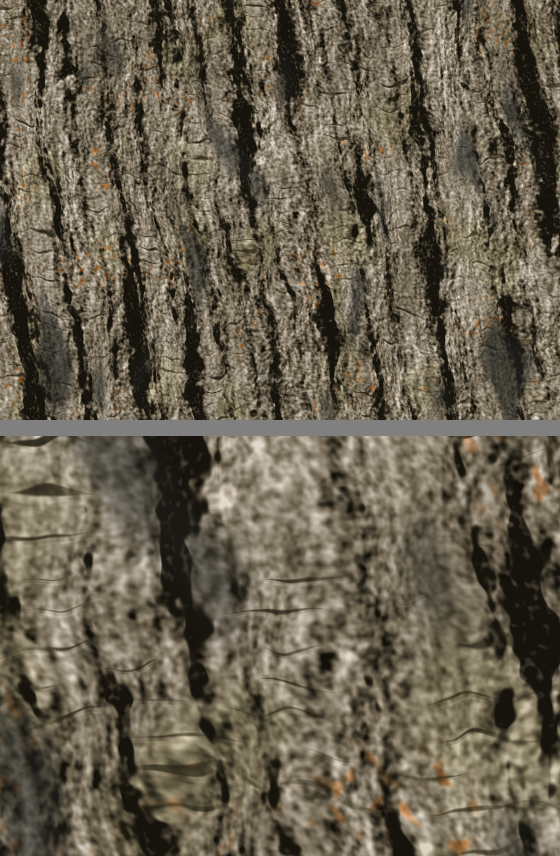
Top: the whole. Bottom: its middle third, enlarged.
Give the GLSL for this texture, as a Shadertoy shader.

```glsl
#define LEAN 0.12            // sideways drift of the furrows per unit height
#define FURROW_SPACING 0.145
#define FURROW_WIDTH 0.021
#define SPLIT_SPACING 0.085
#define SPLIT_WIDTH 0.009
#define CRACK_ROWS 29.0
#define CRACK_WIDTH 0.011
#define GRAIN 0.62
#define BRIGHTNESS 0.64

const vec3 SHADOW = vec3(0.07, 0.06, 0.035);
const vec3 BARK   = vec3(0.44, 0.40, 0.32);
const vec3 PALE   = vec3(0.76, 0.72, 0.66);
const vec3 SOOT   = vec3(0.19, 0.19, 0.17);
const vec3 RUST   = vec3(0.56, 0.34, 0.15);
const vec3 OLIVE  = vec3(0.42, 0.40, 0.25);

vec2 hash2(vec2 p) {
    vec3 h = fract(p.xyx * vec3(0.1031, 0.1030, 0.0973));
    h += dot(h, h.yzx + 33.33);
    return fract((h.xx + h.yz) * h.zy);
}

float corner(vec2 cell, vec2 offset) {
    return dot(hash2(cell) * 2.0 - 1.0, offset);
}

// Gradient noise, roughly -0.7 to 0.7
float noise(vec2 p) {
    vec2 i = floor(p), f = p - i;
    vec2 s = f * f * f * (f * (f * 6.0 - 15.0) + 10.0);
    vec2 e = vec2(1, 0);
    return mix(mix(corner(i, f), corner(i + e, f - e), s.x),
               mix(corner(i + e.yx, f - e.yx), corner(i + 1.0, f - 1.0), s.x), s.y);
}

// Signed distance to upright furrows that open and close along their length
float furrows(vec2 q, float spacing, float width, float openness, float seed) {
    float d = 1.0;
    for (int k = -1; k <= 1; k++) {
        float id = floor(q.x / spacing) + float(k);
        float centre = (id + 0.25 + 0.5 * hash2(vec2(id, seed)).x) * spacing;
        float opening = openness + 3.0 * noise(vec2(id * 7.31 + seed, q.y * 3.1 + id * 0.37));
        d = min(d, abs(q.x - centre) - width * clamp(opening, -1.0, 1.0));
    }
    return d;
}

// Flaky surface height, stretched along the trunk
float flakes(vec2 q) {
    return noise(q * vec2(46, 24)) + 0.7 * noise(q * vec2(95, 58) + 9.0);
}

// Short level cracks, in rows bent by noise; x is the crack, y the lit lip
vec2 cracks(vec2 q, float px) {
    float row = q.y * CRACK_ROWS + 2.2 * noise(q * vec2(7, 4)) + 0.5 * noise(q * vec2(32, 20));
    float gate = noise(vec2(q.x * 13.0, floor(row) * 5.71 + 0.3));
    float y = (fract(row) - 0.5) / CRACK_ROWS;
    float w = CRACK_WIDTH * (gate - 0.06);
    float soft = 0.7 * px + 0.0006;
    return vec2(smoothstep(soft, -soft, abs(y) - w),
                smoothstep(soft, -soft, abs(y + 0.005) - w));
}

void mainImage(out vec4 fragColor, in vec2 fragCoord) {
    float px = 1.0 / iResolution.y;
    vec2 p = fragCoord * px;

    // Lean and wander of the trunk grain
    vec2 q = p;
    q.x += LEAN * p.y + 0.045 * noise(p * vec2(3, 2.5)) + 0.018 * noise(p * vec2(13, 9));

    // Furrows with ragged edges
    float jag = 0.026 * noise(q * vec2(48, 27)) + 0.014 * noise(q * vec2(105, 75));
    float d = min(furrows(q, FURROW_SPACING, FURROW_WIDTH, 0.4, 3.7),
                  furrows(q + vec2(0.05 * q.y, 0), SPLIT_SPACING, SPLIT_WIDTH, -0.1, 17.3)) + jag;
    float furrow = smoothstep(0.0025 + px, -0.0025 - px, d);
    float flank = smoothstep(0.03, 0.0, d);
    float rough = clamp(0.45 + 0.6 * flank + 1.3 * noise(p * vec2(9, 4) + 5.0), 0.0, 1.0);

    // Surface tone: patches, fibres, lit flakes and fine grain
    float grain = noise(q * vec2(150, 125)) + 0.5 * noise(q * vec2(240, 210) + 4.0);
    float height = flakes(q);
    float relief = height - flakes(q + vec2(-0.004, 0.004));
    float fibre = noise(q * vec2(85, 13) + 31.0);
    float tone = BRIGHTNESS + 0.32 * noise(p * vec2(6, 4) + 2.0) - 0.2 * flank;
    tone += mix(0.2, 0.55, rough) * (fibre + 0.6 * height);
    tone += mix(0.25, 0.6, rough) * relief + GRAIN * mix(0.7, 1.0, rough) * grain;

    // Level cracks, clearest on the smooth plates
    vec2 crack = cracks(q, px) * (1.0 - 0.75 * rough);
    tone += 0.16 * crack.y;
    tone = mix(tone, 0.05, crack.x);

    // Furrow depths with a few catching flecks
    float fleck = max(0.0, grain + 0.7 * height - 0.15);
    tone = mix(tone, 0.02 + 0.5 * fleck, furrow);
    tone = clamp(tone, 0.0, 1.2);
    vec3 col = tone < 0.5 ? mix(SHADOW, BARK, tone * 2.0) : mix(BARK, PALE, tone * 2.0 - 1.0);

    // Olive and rust stains, sooty hollows
    float stain = smoothstep(0.0, 0.4, noise(p * vec2(8, 6) + 40.0));
    col = mix(col, OLIVE * (0.5 + tone), 0.3 * stain * (1.0 - furrow));
    float rust = smoothstep(0.12, 0.35, noise(q * vec2(75, 60) + 70.0))
               * smoothstep(0.05, 0.35, noise(p * vec2(10, 7) + 55.0));
    col = mix(col, RUST * (0.5 + tone), 0.7 * rust * (1.0 - furrow));
    float soot = smoothstep(0.16, 0.42, noise(q * vec2(11, 4) + 90.0));
    col = mix(col, SOOT * (0.6 + 0.6 * tone), 0.7 * soot);

    fragColor = vec4(col, 1.0);
}
```
